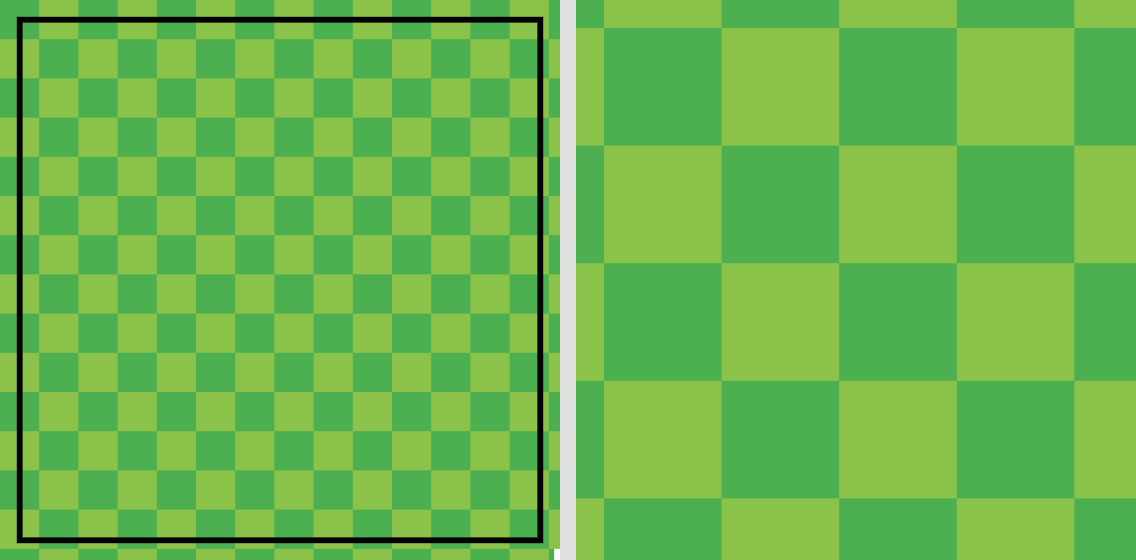
Left: the whole. Right: its middle third, enlarged.
Write a WebGL 1 fragment shader that draws this pattern.

```glsl
precision highp float;

uniform vec2 u_resolution;

#define CELL 0.07
#define FRAME_HALF_SIZE 0.4648
#define FRAME_WIDTH 0.0104
#define CORNER_SIZE vec2(0.0104, 0.02)
#define DARK_GREEN vec3(0.298, 0.686, 0.314)
#define LIGHT_GREEN vec3(0.545, 0.765, 0.290)
#define FRAME_COLOR vec3(0.0)
#define CORNER_COLOR vec3(1.0)

// Coverage of the region where the signed distance is negative.
float coverage(float dist, float pixel) {
    return clamp(0.5 - dist / pixel, 0.0, 1.0);
}

// Square wave from -1 to 1 on each axis, with edges one pixel wide.
vec2 squareWave(vec2 p, float pixel) {
    vec2 phase = fract(0.5 * p / CELL + 0.25);
    vec2 edgeDist = 2.0 * CELL * (0.25 - abs(phase - 0.5));
    return clamp(2.0 * edgeDist / pixel, -1.0, 1.0);
}

// Share of dark green: cells are counted from the upper left.
float checker(vec2 p, float pixel) {
    vec2 wave = squareWave(p, pixel);
    return 0.5 + 0.5 * wave.x * wave.y;
}

// Signed distance to a square outline with sharp corners.
float frameDistance(vec2 p) {
    vec2 q = abs(p - 0.5);
    return abs(max(q.x, q.y) - FRAME_HALF_SIZE) - 0.5 * FRAME_WIDTH;
}

// Signed distance to the blank notch at the lower right.
float cornerDistance(vec2 p) {
    vec2 q = 1.0 - p - CORNER_SIZE;
    return max(q.x, q.y);
}

void main() {
    float pixel = 1.0 / min(u_resolution.x, u_resolution.y);
    vec2 p = gl_FragCoord.xy * pixel;
    p.y = u_resolution.y * pixel - p.y;

    vec3 color = mix(LIGHT_GREEN, DARK_GREEN, checker(p, pixel));
    color = mix(color, FRAME_COLOR, coverage(frameDistance(p), pixel));
    color = mix(color, CORNER_COLOR, coverage(cornerDistance(p), pixel));

    gl_FragColor = vec4(color, 1.0);
}
```
